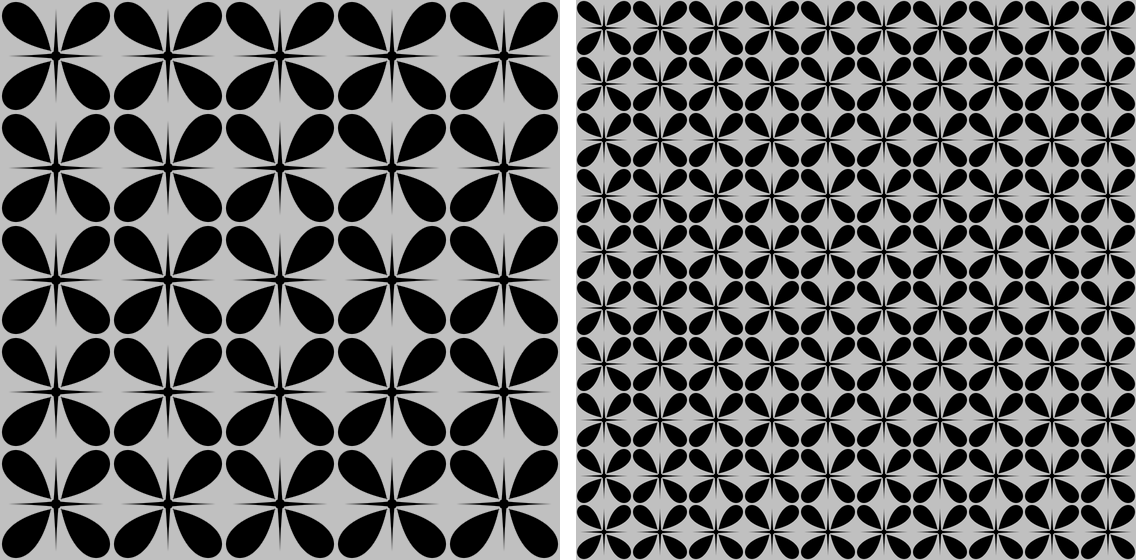
Left, the tile; right, the same tile 2 across and 2 down.
Give the GLSL for this pattern, as a three.js fragment shader.

```glsl
#define REPEATS 5.0
#define EDGE 0.01
#define PETAL_START 0.065
#define PETAL_LENGTH 0.567
#define PETAL_WIDTH 0.364
#define RAY_LENGTH 0.43
#define RAY_WIDTH 0.024
#define HUB_RADIUS 0.046
#define GROUND vec3(0.753)
#define INK vec3(0.0)

varying vec2 vUv;

// Coverage of a shape from its signed distance
float fill(float d) {
  return clamp(0.5 - d / EDGE, 0.0, 1.0);
}

// Teardrop loop v = W t sqrt(1 - t), with its point at the origin
float petalDistance(vec2 p) {
  float t = p.x / PETAL_LENGTH;
  float w2 = PETAL_WIDTH * PETAL_WIDTH;
  float f = p.y * p.y - w2 * t * t * (1.0 - t);
  vec2 slope = vec2(w2 * t * (3.0 * t - 2.0) / PETAL_LENGTH, 2.0 * p.y);
  return max(f / max(length(slope), 1e-4), -p.x);
}

// Tapering ray; the overlap with the edge width fades its fine end
float rayCoverage(float along, float across) {
  float taper = max(1.0 - along / RAY_LENGTH, 0.0);
  float halfWidth = RAY_WIDTH * taper * sqrt(taper);
  float overlap = halfWidth + 0.5 * EDGE - across;
  return clamp(overlap, 0.0, min(2.0 * halfWidth, EDGE)) / EDGE;
}

void main() {
  // One quadrant of the cell, mirrored into the other three
  vec2 p = abs(fract(vUv * REPEATS) - 0.5);

  // Petals on the diagonals
  vec2 diagonal = vec2(p.x + p.y, p.x - p.y) * 0.70711;
  float ink = fill(petalDistance(diagonal - vec2(PETAL_START, 0.0)));

  // Star on the axes, with a round hub
  ink = max(ink, rayCoverage(max(p.x, p.y), min(p.x, p.y)));
  ink = max(ink, fill(length(p) - HUB_RADIUS));

  gl_FragColor = vec4(mix(GROUND, INK, ink), 1.0);
}
```
